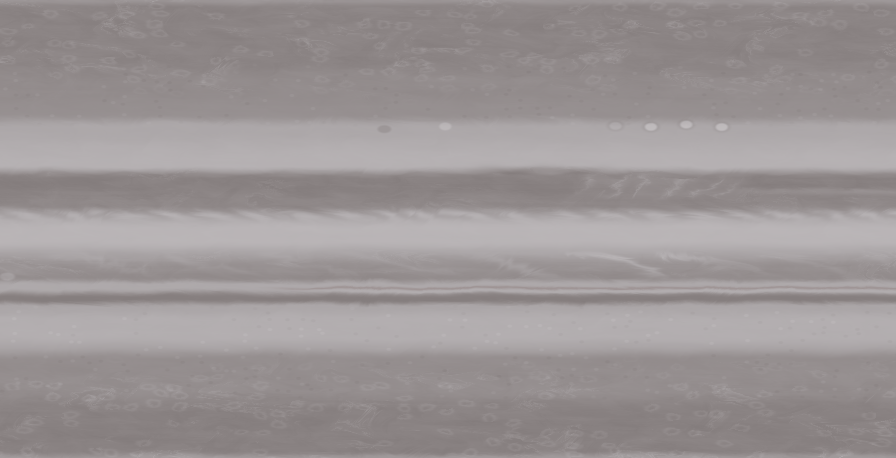
Give the GLSL for this texture, as a Shadertoy shader.

```glsl
float hash(vec2 p) {
    return fract(sin(dot(p, vec2(127.1, 311.7))) * 4375.85);
}

// Layered, rotated and self-warped sines
float swirl(vec2 p) {
    float sum = 0.0, amplitude = 0.5;
    for (int i = 0; i < 5; i++) {
        p = mat2(0.9, 0.44, -0.44, 0.9) * p * 1.65 + 1.7;
        p += 0.7 * sin(p.yx * 1.3);
        sum += amplitude * sin(p.x) * sin(p.y);
        amplitude *= 0.68;
    }
    return sum;
}

// Distance to the nearest scattered point, and that point's random value
vec2 cellular(vec2 p) {
    vec2 cell = floor(p), nearest = vec2(9.0, 0.0);
    for (int j = -1; j <= 1; j++)
    for (int i = -1; i <= 1; i++) {
        vec2 id = cell + vec2(i, j);
        vec2 point = id + 0.2 + 0.6 * vec2(hash(id), hash(id + 17.3));
        float reach = length(p - point);
        if (reach < nearest.x) nearest = vec2(reach, hash(id + 41.7));
    }
    return nearest;
}

float ramp(float tone, float target, float start, float end, float depth) {
    return mix(tone, target, smoothstep(start, end, depth));
}

float bell(float x, float centre, float width) {
    float t = (x - centre) / width;
    return exp(-t * t);
}

float within(float x, float low, float high, float blur) {
    return smoothstep(low - blur, low + blur, x) * (1.0 - smoothstep(high - blur, high + blur, x));
}

float oval(vec2 p, vec2 centre, vec2 radius) {
    return 1.0 - smoothstep(0.65, 1.2, length((p - centre) / radius));
}

// Brightness of the bands from the top edge down
float bandTone(float d) {
    float t = ramp(0.61, 0.545, 0.0, 0.016, d);
    t = ramp(t, 0.575, 0.12, 0.19, d);
    t = ramp(t, 0.59, 0.20, 0.25, d);
    t = ramp(t, 0.675, 0.25, 0.278, d);
    t = ramp(t, 0.71, 0.28, 0.35, d);
    t = ramp(t, 0.60, 0.362, 0.382, d);
    t = ramp(t, 0.535, 0.378, 0.39, d);
    t = ramp(t, 0.56, 0.41, 0.45, d);
    t = ramp(t, 0.68, 0.448, 0.472, d);
    t = ramp(t, 0.725, 0.47, 0.50, d);
    t = ramp(t, 0.66, 0.525, 0.56, d);
    t = ramp(t, 0.59, 0.55, 0.585, d);
    t = ramp(t, 0.575, 0.585, 0.606, d);
    t = ramp(t, 0.68, 0.606, 0.622, d);
    t = ramp(t, 0.525, 0.63, 0.65, d);
    t = ramp(t, 0.67, 0.654, 0.67, d);
    t = ramp(t, 0.70, 0.67, 0.70, d);
    t = ramp(t, 0.66, 0.735, 0.765, d);
    t = ramp(t, 0.58, 0.757, 0.785, d);
    t = ramp(t, 0.535, 0.85, 0.90, d);
    return ramp(t, 0.62, 0.984, 1.0, d);
}

void mainImage(out vec4 fragColor, in vec2 fragCoord) {
    vec2 uv = fragCoord / iResolution.xy;
    float u = uv.x, depth = 1.0 - uv.y;
    vec2 p = vec2(u * iResolution.x / iResolution.y, depth);

    // Flow bends the band edges
    float flow = swirl(p * vec2(8.0, 24.0));
    float fine = swirl(p * vec2(17.0, 48.0) + flow * 0.8);
    float streak = swirl(p * vec2(3.0, 55.0) + 4.0);
    float bent = depth + 0.0035 * flow + 0.002 * fine;
    float tone = bandTone(bent);

    // Texture is strong in the polar regions and belts, faint in pale zones
    float polar = 1.0 - within(depth, 0.19, 0.81, 0.06);
    float belts = within(depth, 0.37, 0.455, 0.01) + within(depth, 0.55, 0.61, 0.015);
    float activity = 0.25 + 0.6 * polar + 0.65 * belts;
    tone += activity * (0.012 * streak + 0.016 * fine);

    // Pale filaments and scattered small storms
    float filament = pow(1.0 - min(abs(fine), 1.0), 6.0) * smoothstep(0.1, 0.6, flow);
    tone += 0.045 * filament * (polar + 0.6 * belts);
    vec2 storm = cellular(p * vec2(22.0, 48.0) + 0.3 * vec2(flow, fine));
    float ring = bell(storm.x, 0.28, 0.12) * step(0.75, storm.y);
    tone += 0.03 * ring * polar;
    vec2 speck = cellular(p * vec2(42.0, 65.0));
    float temperate = within(depth, 0.14, 0.27, 0.02) + within(depth, 0.67, 0.87, 0.02);
    tone += (speck.y > 0.9 ? 0.022 : -0.018) * step(0.78, speck.y)
        * (1.0 - smoothstep(0.12, 0.3, speck.x)) * temperate;

    // Dark plumes above the upper belt, pale billows inside it
    float plume = within(u, 0.54, 0.67, 0.03) * bell(bent, 0.372 + 0.004 * sin(u * 90.0), 0.009);
    tone -= 0.065 * plume;
    tone -= 0.025 * bell(bent, 0.381 + 0.002 * sin(u * 75.0 + flow), 0.004);
    float wake = within(u, 0.65, 0.82, 0.02) * within(bent, 0.386, 0.43, 0.008);
    float billow = abs(sin(p.x * 48.0 + p.y * 65.0 + 1.4 * flow + fine));
    tone += wake * (0.025 + 0.055 * pow(1.0 - billow, 2.0));
    tone += 0.045 * smoothstep(0.79, 0.86, u) * bell(bent, 0.418, 0.008);

    // Wispy edge under the belt and slanted festoons in the equatorial belt
    tone += 0.03 * bell(depth, 0.468, 0.012) * sin(p.x * 65.0 - p.y * 180.0 + 3.0 * flow);
    float festoon = pow(0.5 + 0.5 * sin(p.x * 28.0 - p.y * 95.0 + 2.5 * flow), 5.0);
    tone += 0.05 * festoon * within(depth, 0.555, 0.602, 0.012) * (0.45 + within(u, 0.58, 0.78, 0.05));

    // Thin line splitting the lower pale strip
    float line = smoothstep(0.28, 0.36, u) * bell(bent, 0.629, 0.003);
    tone -= 0.07 * line;
    tone += 0.05 * smoothstep(0.3, 0.4, u) * bell(bent, 0.637, 0.004);

    // Chain of bright ovals with darker companions
    float aspect = iResolution.x / iResolution.y;
    for (int i = 0; i < 4; i++) {
        float x = 0.687 + 0.0395 * float(i);
        vec2 centre = vec2(x * aspect, 0.275 + 0.003 * sin(float(i) * 2.4));
        float gain = i == 0 ? 0.02 : 0.075;
        tone -= 0.03 * oval(p, centre, vec2(0.021, 0.013));
        tone += (gain + 0.03) * oval(p, centre, vec2(0.014, 0.009));
    }
    tone += 0.06 * oval(p, vec2(0.497 * aspect, 0.276), vec2(0.014, 0.009));
    tone -= 0.06 * oval(p, vec2(0.429 * aspect, 0.282), vec2(0.016, 0.009));
    tone += 0.06 * oval(p, vec2(0.008 * aspect, 0.604), vec2(0.018, 0.009));

    // Warm grey in the shadows, neutral in the light
    float light = smoothstep(0.52, 0.72, tone);
    vec3 colour = tone - mix(vec3(0.0, 0.028, 0.028), vec3(0.0, 0.018, 0.011), light);
    colour += vec3(0.012, -0.004, -0.006) * line;
    fragColor = vec4(colour, 1.0);
}
```
